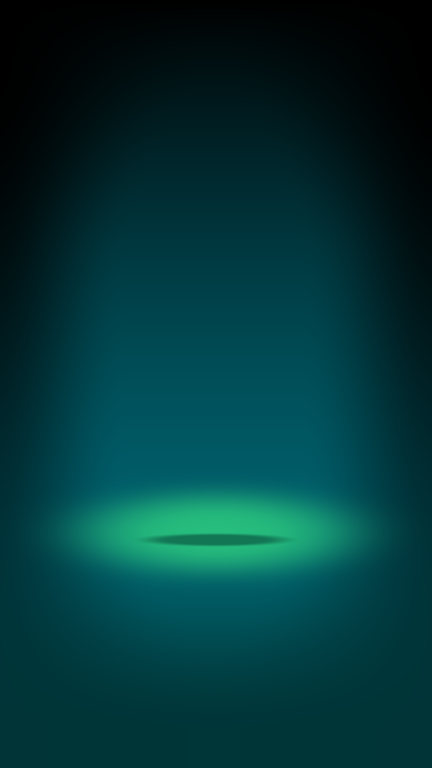
This background is drawn by a Shadertoy shader. Its source:

```glsl
const vec3 TEAL = vec3(0.0, 1.0, 1.13);
const vec3 DEEP_TEAL = vec3(0.0, 1.0, 1.05);
const vec3 GLOW_GREEN = vec3(0.15, 0.74, 0.49);
const vec3 SHADOW_GREEN = vec3(0.07, 0.46, 0.33);

// Brightness down the central axis: peaks near the glow, fades to black above
float axisLight(float y, float peak) {
    float rise = clamp((y - 0.3) / 0.7, 0.0, 1.0);
    float above = peak * (1.0 - pow(rise, 1.4));
    float below = mix(0.21, peak, smoothstep(0.05, 0.28, y));
    return min(above, below);
}

// Brightness along the left and right borders
float borderLight(float y, float peak) {
    return peak * (1.0 - smoothstep(0.2, 0.9, y));
}

// Sideways falloff, flat in the middle heights and narrow at both ends
float beamProfile(float x, float y) {
    float body = smoothstep(0.1, 0.35, y) * (1.0 - smoothstep(0.65, 1.0, y));
    return 1.0 - smoothstep(0.2 * body, 0.52, abs(x));
}

float softGlow(vec2 p, vec2 radius, float hardness) {
    vec2 q = p / radius;
    return exp(-pow(dot(q, q), hardness));
}

float softDisc(vec2 p, vec2 radius, float blur) {
    return 1.0 - smoothstep(1.0 - blur, 1.0 + blur, length(p / radius));
}

vec3 backdrop(vec2 uv) {
    float beam = beamProfile(uv.x - 0.495, uv.y);
    float light = mix(borderLight(uv.y, 0.205), axisLight(uv.y, 0.375), beam);
    return light * mix(DEEP_TEAL, TEAL, smoothstep(0.0, 0.4, uv.y));
}

void mainImage(out vec4 fragColor, in vec2 fragCoord) {
    vec2 uv = fragCoord / iResolution.xy;
    vec3 color = backdrop(uv);

    // Luminous ellipse
    float glow = softGlow(uv - vec2(0.502, 0.306), vec2(0.305, 0.051), 1.7);
    color = mix(color, GLOW_GREEN, glow);

    // Thin shadow resting inside it
    float shadow = softDisc(uv - vec2(0.5, 0.297), vec2(0.155, 0.0075), 0.3);
    color = mix(color, SHADOW_GREEN, shadow);

    fragColor = vec4(color, 1.0);
}
```
